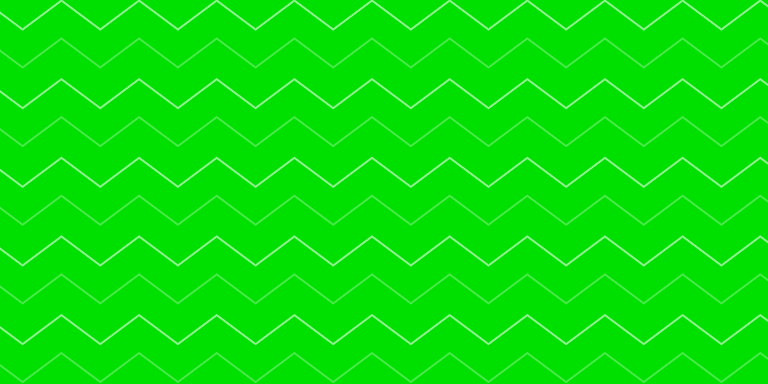
This pattern is drawn by a WebGL 2 fragment shader. Its source:

```glsl
#version 300 es
precision highp float;

uniform vec2 u_resolution;
out vec4 fragColor;

// Lengths are fractions of the canvas height, y measured from the top
const vec3 GROUND = vec3(0.0, 0.88, 0.0);
const vec3 LINE_COLOR = vec3(1.0);
const float WAVE_LENGTH = 0.2022;
const float PEAK_X = 0.1600;
const float WAVE_HEIGHT = 0.0755;
const float ROW_PERIOD = 0.2048;
const float BRIGHT_PEAK_Y = 0.0014;
const float FAINT_PEAK_Y = 0.1002;
const float BRIGHT_WIDTH = 0.0052;
const float FAINT_WIDTH = 0.0050;
const float BRIGHT_OPACITY = 0.56;
const float FAINT_OPACITY = 0.29;

float segmentDistance(vec2 p, vec2 end) {
  float t = clamp(dot(p, end) / dot(end, end), 0.0, 1.0);
  return length(p - t * end);
}

// Distance to the nearest of the zigzags stacked below peakY
float zigzagDistance(vec2 p, float peakY) {
  float margin = 0.5 * (ROW_PERIOD - WAVE_HEIGHT);
  float x = abs(fract((p.x - PEAK_X) / WAVE_LENGTH + 0.5) - 0.5) * WAVE_LENGTH;
  float y = mod(p.y - peakY + margin, ROW_PERIOD) - margin;
  return segmentDistance(vec2(x, y), vec2(0.5 * WAVE_LENGTH, WAVE_HEIGHT));
}

float strokeCoverage(float dist, float width, float pixel) {
  float outer = clamp((0.5 * width - dist) / pixel + 0.5, 0.0, 1.0);
  return outer * min(width / pixel, 1.0);
}

void main() {
  float pixel = 1.0 / u_resolution.y;
  vec2 p = gl_FragCoord.xy * pixel;
  p.y = 1.0 - p.y;

  // Alternating bright and faint rows
  float bright = strokeCoverage(zigzagDistance(p, BRIGHT_PEAK_Y), BRIGHT_WIDTH, pixel);
  float faint = strokeCoverage(zigzagDistance(p, FAINT_PEAK_Y), FAINT_WIDTH, pixel);

  float opacity = max(bright * BRIGHT_OPACITY, faint * FAINT_OPACITY);
  fragColor = vec4(mix(GROUND, LINE_COLOR, opacity), 1.0);
}
```
